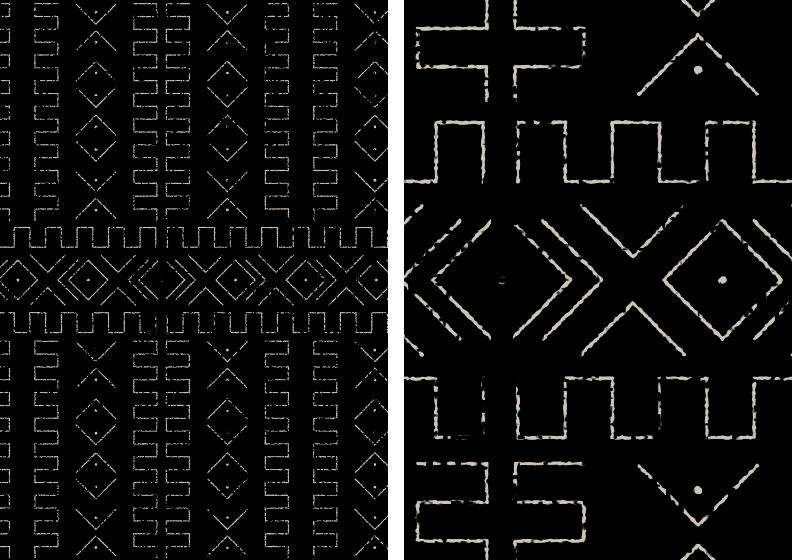
Left, the full canvas; right, a detail of the centre.
This pattern is drawn by a Shadertoy shader. Its source:

```glsl
// Mudcloth-style line pattern: columns of mirrored square waves and chevrons,
// crossed by a central band of diamonds. Thin pale strokes are built from folded
// distance functions, then broken up by two scales of value noise as wear.

const float CANVAS_H   = 768.0;   // design units per canvas height
const vec3  GROUND     = vec3(0.0);
const vec3  INK        = vec3(0.79, 0.77, 0.71);
const float HALF_LINE  = 0.74;
const float DOT_RADIUS = 1.8;
const float ROUGHNESS  = 0.8;
const float WEAR_GRAIN = 0.5;     // frequency of the chipped gaps
const float WEAR_PATCH = 0.035;   // frequency of the faded areas
const vec2  WEAR_RANGE = vec2(0.12, 0.53);

const float BLOCK_TOP = 5.0, BLOCK_PERIOD = 463.0, BLOCK_STEPS = 16.9;
const float PAIR_START = 30.4, PAIR_PERIOD = 191.25;
const float WIDE_GAP = 17.5, NARROW_GAP = 6.5, TOOTH = 31.5, COLUMN_STEP = 17.6;
const float CHEVRON_OFFSET = 52.2, CHEVRON_MID = 147.5, REACH = 27.0, DOT_DEPTH = 16.0;

const float BAND_MID = 384.0, BAND_INNER = 45.0, BAND_OUTER = 72.0, BAND_STEP = 21.57;
const vec2  BAND_BREAK = vec2(213.6, 229.5);
const float AXIS = 222.0, CELL = 96.5, CROSS_X = 60.0, CROSS_REACH = 23.5, CROSS_GAP = 10.5;
const float DIAMOND_X = 41.0, OUTER_TIP = -14.0;
const float FAR = 1e3;

float hash(vec2 p) {
    return fract(sin(dot(p, vec2(127.1, 311.7))) * 43758.5453);
}

float noise(vec2 p) {
    vec2 i = floor(p), f = fract(p);
    f = f * f * (3.0 - 2.0 * f);
    return mix(mix(hash(i), hash(i + vec2(1, 0)), f.x),
               mix(hash(i + vec2(0, 1)), hash(i + vec2(1, 1)), f.x), f.y);
}

// Wave along t: level evenV in even steps, oddV in odd ones, joined by risers.
float squareWave(float t, float v, float stepLen, float evenV, float oddV) {
    float level = mod(floor(t / stepLen), 2.0) < 0.5 ? evenV : oddV;
    float riser = t - round(t / stepLen) * stepLen;
    float over = v - clamp(v, min(evenV, oddV), max(evenV, oddV));
    return min(abs(v - level), length(vec2(riser, over)));
}

// Right-angled chevron: tip at the origin, opening towards +y.
float chevron(vec2 p, float reach) {
    p.x = abs(p.x);
    return length(p - clamp(0.5 * (p.x + p.y), 0.0, reach));
}

float stroke(float d) { return d - HALF_LINE; }
float dotShape(vec2 p) { return length(p) - DOT_RADIUS; }

float chevronColumn(vec2 p) {
    float q = abs(p.y), d = FAR;
    for (int i = 0; i < 4; i++) {
        float tip = vec4(5.5, 68.5, 110.5, 119.5)[i];
        float facing = (i == 0 || i == 3) ? 1.0 : -1.0;
        vec2 local = vec2(p.x, (q - tip) * facing);
        d = min(d, stroke(chevron(local, REACH)));
        d = min(d, dotShape(local - vec2(0.0, DOT_DEPTH)));
    }
    return d;
}

// Upper and lower blocks: mirrored wave pairs with chevrons between them.
float columns(vec2 p) {
    float t = p.y - BLOCK_TOP - (p.y > BAND_MID ? BLOCK_PERIOD : 0.0);
    bool inWave = t > -2.0 && t < BLOCK_STEPS * COLUMN_STEP;
    float d = FAR;
    for (int i = 0; i < 3; i++) {
        float x = p.x - PAIR_START - PAIR_PERIOD * float(i);
        float gap = i == 1 ? NARROW_GAP : WIDE_GAP;
        float wave = squareWave(max(t, 0.0), abs(x), COLUMN_STEP, gap, gap + TOOTH);
        if (inWave) d = min(d, stroke(length(vec2(wave, min(t, 0.0)))));
        d = min(d, chevronColumn(vec2(x - gap - TOOTH - CHEVRON_OFFSET, t - CHEVRON_MID)));
    }
    return d;
}

// Central band, folded about its two axes.
float band(vec2 p) {
    float v = abs(p.y - BAND_MID), u = abs(p.x - AXIS), d = FAR;

    // Border waves with a break near the middle
    float start = p.x < AXIS ? BAND_BREAK.x - 9.0 * BAND_STEP : BAND_BREAK.y;
    if (p.x < BAND_BREAK.x + 1.5 || p.x > BAND_BREAK.y - 1.5) {
        float t = p.x - start;
        if (p.x > AXIS) t = max(t, 0.0);
        else t = min(t, 8.999 * BAND_STEP);
        float past = p.x - start - t;
        d = length(vec2(squareWave(t, v, BAND_STEP, BAND_OUTER, BAND_INNER), past));
    }

    // Crosses, diamonds and the extra chevron beside each diamond
    float c = mod(u - CROSS_X + 26.0, CELL) - 26.0;
    float e = mod(u - CROSS_X + 48.0, CELL) - 48.0;
    float side = c - DIAMOND_X;
    d = min(d, chevron(vec2(c, v - CROSS_GAP), CROSS_REACH));
    if (u > 5.0) d = min(d, chevron(vec2(v, REACH - abs(side)), REACH));
    d = min(d, chevron(vec2(v, OUTER_TIP - e), REACH));
    return min(stroke(d), dotShape(vec2(u < 34.0 ? u : side, v)));
}

void mainImage(out vec4 fragColor, in vec2 fragCoord) {
    float pixel = CANVAS_H / iResolution.y;
    vec2 p = vec2(fragCoord.x, iResolution.y - fragCoord.y) * pixel;

    float d = min(columns(p), band(p)) + (noise(p * 0.7 + 91.0) - 0.5) * ROUGHNESS;
    float ink = clamp(0.5 - d / pixel, 0.0, 1.0);

    // Chips are denser in the faded patches
    float limit = mix(WEAR_RANGE.x, WEAR_RANGE.y, noise(p * WEAR_PATCH + 17.0));
    ink *= smoothstep(limit - 0.1, limit + 0.1, noise(p * WEAR_GRAIN));

    fragColor = vec4(mix(GROUND, INK, ink), 1.0);
}
```
